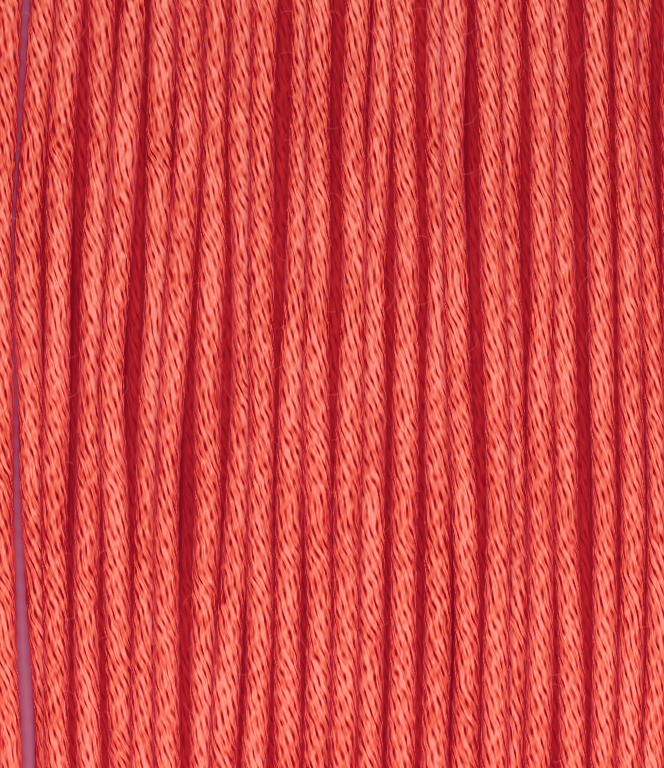
Give the GLSL for this texture, as a WebGL 2 fragment shader.

```glsl
#version 300 es
precision highp float;
// Hanging skein of twisted coral embroidery threads with dark gaps and stray fibres.
uniform vec2 u_resolution;
out vec4 fragColor;

const float THREADS = 24.0;       // threads across the canvas
const float ASPECT = 0.863;       // canvas width over height
const float RADIUS = 0.48;        // thread radius, in thread spacings
const float WANDER = 0.75;        // sideways drift, in thread spacings
const float TWIST = 1.35;         // strands per spacing along a thread
const float WRAP = 1.9;           // strands per radian around a thread
const float GROOVE_DEPTH = 0.72;
const float GRAIN = 0.5;
const float BACK_DIM = 0.24;      // brightness of the threads behind
const vec2 HAIR_CELLS = vec2(15.0, 17.0);

const vec3 DEEP = vec3(0.57, 0.06, 0.13);
const vec3 CRIMSON = vec3(0.77, 0.15, 0.17);
const vec3 CORAL = vec3(0.89, 0.32, 0.26);
const vec3 SALMON = vec3(0.96, 0.45, 0.37);
const vec3 PINK = vec3(0.99, 0.58, 0.52);
const vec3 ROSE = vec3(0.84, 0.28, 0.31);
const vec3 BACKING = vec3(0.70, 0.36, 0.46);
const vec3 SHADOW = vec3(0.80, 0.50, 0.66);

float hash(vec2 p) {
  return fract(sin(dot(p, vec2(127.1, 311.7))) * 43758.5453);
}

float noise(vec2 p) {
  vec2 i = floor(p), f = fract(p);
  f = f * f * (3.0 - 2.0 * f);
  return mix(mix(hash(i), hash(i + vec2(1, 0)), f.x),
             mix(hash(i + vec2(0, 1)), hash(i + vec2(1, 1)), f.x), f.y);
}

// Dark-to-light dye ramp
vec3 dye(float tone) {
  float t = clamp(tone, 0.0, 1.0) * 4.0;
  vec3 c = mix(DEEP, CRIMSON, clamp(t, 0.0, 1.0));
  c = mix(c, CORAL, clamp(t - 1.0, 0.0, 1.0));
  c = mix(c, SALMON, clamp(t - 2.0, 0.0, 1.0));
  return mix(c, PINK, clamp(t - 3.0, 0.0, 1.0));
}

// Surface of one cord: u runs -1..1 across, v along, in thread spacings
vec3 cord(float u, float v, float seed, float dim) {
  float angle = asin(clamp(u, -0.99, 0.99));
  float wobble = noise(vec2(v * 0.7, seed)) * 1.1;
  wobble += 0.35 * noise(vec2(v * 2.0, angle * 2.0 + seed));
  float phase = v * TWIST + angle * WRAP + wobble + seed;
  float groove = smoothstep(0.4, 0.95, abs(fract(phase) - 0.5) * 2.0);
  float tick = 0.5 + 0.5 * sin(6.2832 * (v * TWIST * 0.8 - angle * 0.7 + seed));
  float fibre = noise(vec2(phase * 5.0, v * 2.0 + seed * 9.0)) - 0.5;
  float speck = noise(vec2(angle * 7.0 + seed * 31.0, v * 5.5)) - 0.5;
  float tone = 0.05 + 0.83 * pow(max(1.0 - u * u, 0.0), 0.7);
  tone -= groove * GROOVE_DEPTH * (0.3 + 0.7 * tick);
  tone += (fibre + speck * 0.8) * GRAIN;
  tone += (noise(vec2(v * 0.35, seed + 40.0)) - 0.5) * 0.2;
  vec3 c = dye(tone * dim);
  float rosy = smoothstep(0.4, 0.9, abs(u)) * noise(vec2(v * 0.5, seed + 7.0));
  return mix(c, ROSE, rosy * 0.6 * dim);
}

// Short curled fibre, one at most per cell
float hair(vec2 uv, float pixel) {
  vec2 g = uv * HAIR_CELLS, id = floor(g);
  vec2 d = fract(g) - 0.5;
  float radius = 0.2 + 0.25 * hash(id + 3.0);
  float turn = 6.2832 * hash(id + 8.0);
  float arc = smoothstep(0.3, 0.7, dot(normalize(d + 1e-4), vec2(cos(turn), sin(turn))));
  float line = 1.0 - smoothstep(0.01, 0.01 + pixel, abs(length(d) - radius));
  return line * arc * step(0.5, hash(id));
}

void main() {
  vec2 uv = gl_FragCoord.xy / u_resolution;
  float x = uv.x * THREADS;
  float v = uv.y * THREADS / ASPECT;
  float pixel = THREADS / u_resolution.x;
  x += 0.2 * sin(uv.y * 2.6 + uv.x * 5.0);
  vec3 color = mix(BACKING, DEEP, smoothstep(1.2, 1.6, x));

  // Layer 0 fills the gaps; layers 1 and 2 are the lower and upper cords
  for (int layer = 0; layer < 3; layer++) {
    bool back = layer == 0;
    for (int k = -2; k <= 2; k++) {
      float id = floor(x) + float(k);
      float seed = hash(vec2(id, back ? 5.0 : 1.0)) * 20.0;
      bool upper = hash(vec2(id, 2.0)) > 0.5;
      if (!back && upper != (layer == 2)) continue;
      if (back && id < 1.0) continue;

      float drift = noise(vec2(uv.y * 1.7 + seed, id)) - 0.5;
      drift += 0.2 * (noise(vec2(uv.y * 6.0, seed + id)) - 0.5);
      float center = id + (back ? 1.0 : 0.5) + drift * WANDER;
      float r = RADIUS * (0.9 + 0.2 * noise(vec2(uv.y * 5.0, seed + 3.0)));
      r += 0.015 * sin(6.2832 * v * TWIST + seed);
      float d = x - center;
      float shade = 1.0 - smoothstep(r * 0.8, r + 0.25, abs(d));
      color *= mix(vec3(1.0), SHADOW, shade * (back ? 0.15 : 0.7));
      float cover = 1.0 - smoothstep(r - pixel, r + pixel, abs(d));
      color = mix(color, cord(d / r, v, seed, back ? BACK_DIM : 1.0), cover);
    }
  }

  // Loose fibres and a softly lighter lower half
  color = mix(color, SALMON, 0.2 * hair(uv, HAIR_CELLS.x / u_resolution.x));
  color *= mix(1.03, 0.97, uv.y);
  fragColor = vec4(color, 1.0);
}
```
